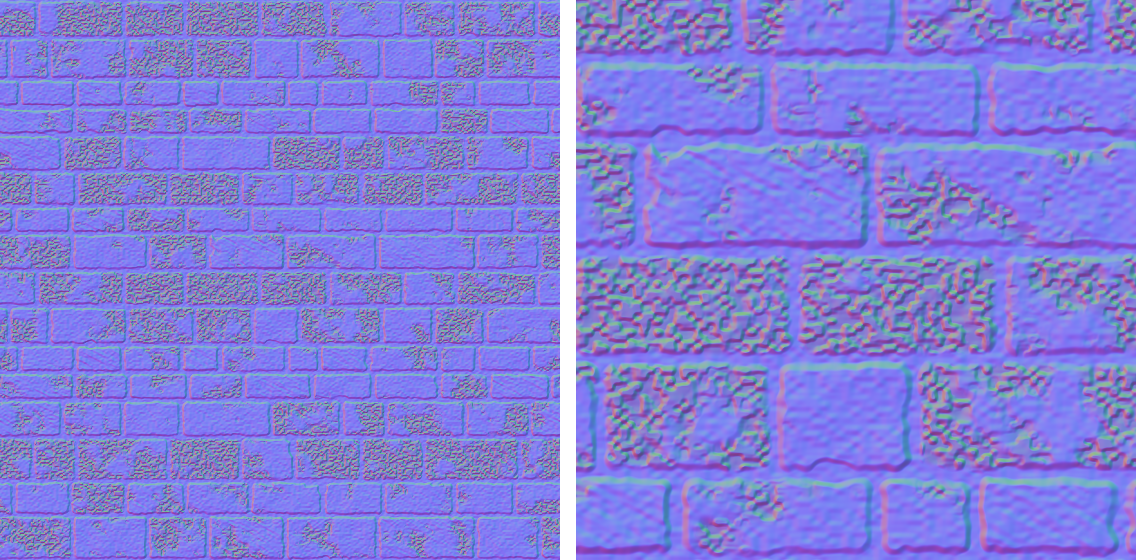
Left: the whole. Right: its middle third, enlarged.
Reproduce this texture map procedurally as a WebGL 1 fragment shader.

```glsl
precision highp float;
// Tangent-space normal map of a weathered brick wall in sixteen uneven courses.

uniform vec2 u_resolution;

float hash(vec2 p) {
  return fract(sin(dot(p, vec2(12.9898, 78.233))) * 43758.5453);
}

// Value noise that wraps after the given number of cells
float noise(vec2 p, vec2 period) {
  vec2 cell = floor(p);
  vec2 f = fract(p);
  f = f * f * (3.0 - 2.0 * f);
  vec2 lo = mod(cell, period);
  vec2 hi = mod(cell + 1.0, period);
  return mix(mix(hash(lo), hash(vec2(hi.x, lo.y)), f.x),
             mix(hash(vec2(lo.x, hi.y)), hash(hi), f.x), f.y);
}

float tiled(vec2 p, vec2 cells) {
  return noise(p * cells, cells);
}

// Selects one of eight course properties
float pick(vec4 a, vec4 b, float i) {
  vec4 v = i < 4.0 ? a : b;
  return dot(v, vec4(equal(vec4(0.0, 1.0, 2.0, 3.0), vec4(mod(i, 4.0)))));
}

// Position of an upright joint, in average brick lengths
float joint(float k, float count, float phase, float course) {
  return k + phase + 0.45 * (hash(vec2(mod(k, count), course + 3.0)) - 0.5);
}

// Height in x, amount of wear in y
vec2 wall(vec2 p) {
  p = fract(p);
  float y = 1.0 - p.y;

  // Course, counted from the top
  mat4 courseHeights = mat4(52.0, 57.0, 38.0, 38.0, 50.0, 48.0, 37.0, 51.0,
                            49.0, 53.0, 38.0, 38.0, 51.0, 60.0, 47.0, 61.0) / 768.0;
  float top = 0.0, bottom = 0.0, row = -1.0;
  for (int i = 0; i < 4; i++) {
    for (int j = 0; j < 4; j++) {
      if (bottom <= y) {
        top = bottom;
        bottom += courseHeights[i][j];
        row += 1.0;
      }
    }
  }
  float course = mod(row, 8.0);
  float count = pick(vec4(8.0, 9.0, 11.0, 9.0), vec4(8.0, 8.0, 9.0, 7.0), course);
  float phase = pick(vec4(0.62, 0.02, 0.41, 0.03), vec4(0.74, 0.26, 0.2, 0.76), course);
  float wear = pick(vec4(0.68, 0.45, 0.36, 0.4), vec4(0.5, 0.68, 0.42, 0.52), course);

  // Brick between two jittered joints
  float u = p.x * count;
  float k = floor(u - phase);
  if (u < joint(k, count, phase, course)) k -= 1.0;
  else if (u >= joint(k + 1.0, count, phase, course)) k += 1.0;
  float left = joint(k, count, phase, course) / count;
  float right = joint(k + 1.0, count, phase, course) / count;
  vec2 id = vec2(mod(k, count), course);

  // Rounded outline with a wavering, chipped edge
  vec2 center = 0.5 * vec2(left + right, top + bottom);
  vec2 halfSize = 0.5 * vec2(right - left, bottom - top);
  vec2 q = abs(vec2(p.x, y) - center) - halfSize + 0.0095;
  float d = length(max(q, 0.0)) + min(max(q.x, q.y), 0.0) - 0.007;
  d += 0.0025 * (tiled(p, vec2(50.0)) - 0.5) + 0.0025 * (tiled(p, vec2(170.0)) - 0.5);
  d += 0.005 * smoothstep(0.8, 1.0, tiled(p, vec2(31.0)));
  float face = 1.0 - smoothstep(-0.0042, 0.0006, d);

  // Fine grain, and slanted tool marks on some bricks
  float h = 0.0047 * face * (0.7 + 0.6 * tiled(p, vec2(38.0)));
  h += 0.0015 * tiled(p, vec2(210.0, 280.0));
  float marked = step(0.78, hash(id + 41.0)) * face;
  h += 0.0014 * marked * noise(vec2(60.0 * p.x, 120.0 * p.x + 240.0 * p.y), vec2(60.0, 120.0));

  // Clustered pits, denser on worn bricks
  wear += 0.38 * (hash(id + 17.0) - 0.5);
  float patches = 0.6 * tiled(p, vec2(24.0)) + 0.4 * tiled(p, vec2(80.0));
  float worn = smoothstep(0.0, 0.26, patches + wear - 0.92) * face;
  float pits = smoothstep(0.25, 0.75, tiled(p + 0.37, vec2(250.0, 310.0)));
  return vec2(h - worn * 0.0045 * pits, worn);
}

void main() {
  vec2 p = gl_FragCoord.xy / u_resolution;

  // Slope by central differences; red rises toward the left
  vec2 e = vec2(0.0008, 0.0);
  vec2 east = wall(p + e.xy), west = wall(p - e.xy);
  vec2 north = wall(p + e.yx), south = wall(p - e.yx);
  vec2 slope = vec2(east.x - west.x, north.x - south.x) / (2.0 * e.x);
  float worn = 0.25 * (east.y + west.y + north.y + south.y);
  vec3 normal = normalize(vec3(slope.x, -slope.y, 1.0));

  // Muted tilt, with blue dulled where the surface is worn
  vec3 color = vec3(0.505, 0.49, 0.47) + vec3(0.27, 0.27, 0.49) * normal;
  color.b *= 1.0 - 0.14 * worn;
  gl_FragColor = vec4(color, 1.0);
}
```
